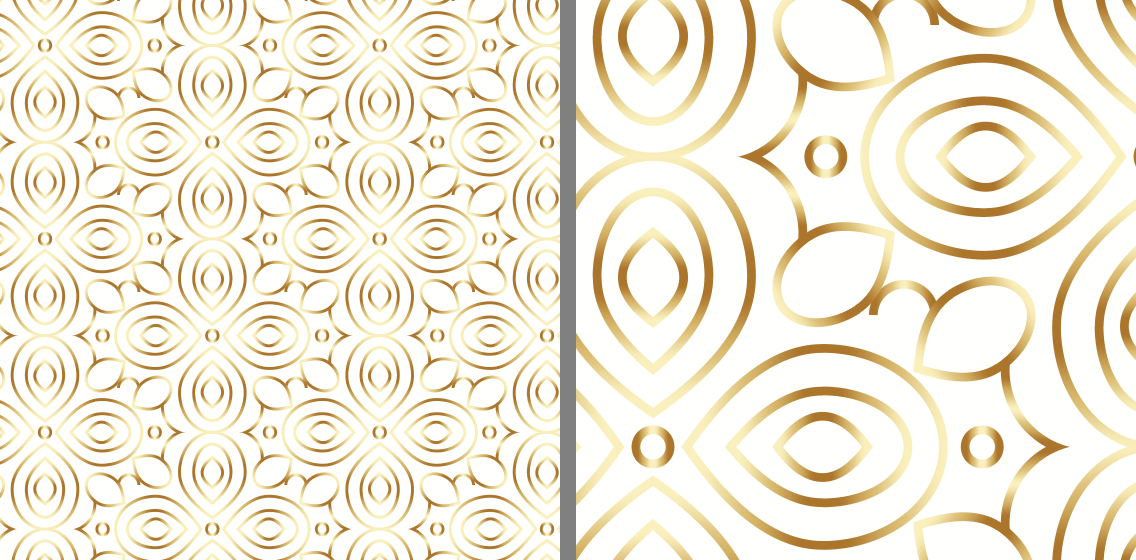
Left: the whole. Right: its middle third, enlarged.
Reproduce this pattern procedurally as a Shadertoy shader.

```glsl
// Gold line ornament: four-petalled flowers on a staggered lattice, with leaves between.
// Each flower is folded into one quadrant and drawn as outlines of implicit curves;
// every outline is shaded by a metallic ramp that runs along its own axis.

#define UNITS 768.0                     // design units per canvas height
#define CELL vec2(459.0, 265.3)         // lattice period
#define FLOWER vec2(291.2, 307.7)       // position of one flower
#define HALF_LINE 2.0
#define RING_RADIUS 7.8
#define PAPER vec3(1.0, 1.0, 0.995)
#define BRONZE vec3(0.67, 0.46, 0.17)
#define GOLD vec3(0.84, 0.71, 0.41)
#define PALE vec3(0.98, 0.94, 0.74)

// Metallic ramp: 0 is dark bronze, 1 is the pale highlight.
vec3 metal(float t) {
    t = clamp(t, 0.0, 1.0);
    return mix(mix(BRONZE, GOLD, smoothstep(0.15, 0.6, t)), PALE, smoothstep(0.5, 1.0, t));
}

float cover(float d, float px) {
    return clamp(0.5 - d / px, 0.0, 1.0);
}

void stroke(inout vec3 col, float d, float shade, float px) {
    col = mix(col, metal(shade), cover(abs(d) - HALF_LINE, px));
}

// Parabolic pointed end, approximate signed distance.
float pointedEnd(vec2 p, float len, float halfWidth) {
    float f = p.x * p.x / (len * len) + abs(p.y) / halfWidth - 1.0;
    return f / length(vec2(2.0 * p.x / (len * len), 1.0 / halfWidth));
}

// Elliptical round end, approximate signed distance.
float roundEnd(vec2 p, float len, float halfWidth) {
    vec2 r = vec2(len, halfWidth);
    vec2 n = p / r;
    return (dot(n, n) - 1.0) / max(2.0 * length(n / r), 1e-4);
}

// Teardrop along x: pointed at -tipLen, rounded at +roundLen.
float teardrop(vec2 p, float tipLen, float roundLen, float halfWidth) {
    return p.x < 0.0 ? pointedEnd(p, tipLen, halfWidth) : roundEnd(p, roundLen, halfWidth);
}

// Three nested outlines, dark at the flanks and pale at the ends.
void petal(inout vec3 col, vec2 q, float px) {
    vec2 p = q - vec2(77.5, 0.0);
    float along = abs(p.x);
    stroke(col, teardrop(p, 62.0, 55.2, 45.0), along / 57.0, px);
    stroke(col, teardrop(p, 42.0, 39.0, 25.5), along / 39.0, px);
    stroke(col, pointedEnd(p, 20.5, 14.0), along / 20.0, px);
}

void ring(inout vec3 col, vec2 p, float px) {
    stroke(col, length(p) - RING_RADIUS, 1.1 - abs(p.x) / RING_RADIUS, px);
}

void flower(inout vec3 col, vec2 p, float px) {
    vec2 q = abs(p);

    // Cusp beyond the outer ring
    vec2 c = q - vec2(199.0, 35.0);
    if (c.x < 0.0 && c.y < 5.0)
        stroke(col, length(c) - 38.0, 1.0 - abs(q.y - 17.0) / 18.0, px);

    // Leaf, filled to hide the stems behind it
    vec2 axis = normalize(vec2(0.83, 0.55));
    vec2 l = q - vec2(147.0, 53.0);
    l = vec2(dot(l, axis), dot(l, vec2(-axis.y, axis.x)));
    float leaf = teardrop(l, 31.0, 28.0, 20.0);
    col = mix(col, PAPER, cover(leaf, px));
    stroke(col, leaf, abs(l.x) / 29.0, px);

    // Petals and rings
    petal(col, q, px);
    petal(col, q.yx, px);
    ring(col, p, px);
    ring(col, q - vec2(150.5, 0.0), px);
}

void mainImage(out vec4 fragColor, in vec2 fragCoord) {
    float px = UNITS / iResolution.y;
    vec2 pos = fragCoord * px - FLOWER;
    vec3 col = PAPER;

    // Arched stems joining neighbouring leaves
    vec2 stem = mod(pos, 0.5 * CELL) - 0.25 * CELL + vec2(0.0, 6.0);
    if (stem.y > 0.0)
        stroke(col, length(stem) - 14.0, 1.0 - abs(stem.x) / 16.0, px);

    // Two staggered flower lattices
    for (int i = 0; i < 2; i++) {
        vec2 p = pos + 0.5 * CELL * float(i);
        flower(col, mod(p + 0.5 * CELL, CELL) - 0.5 * CELL, px);
    }
    fragColor = vec4(col, 1.0);
}
```
